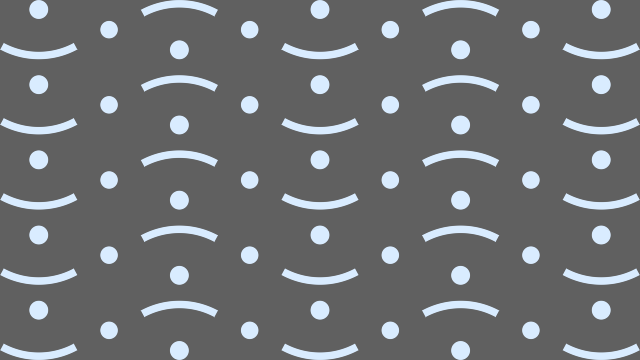
Reproduce this pattern procedurally as a Shadertoy shader.

```glsl
// Flat pattern of dots and shallow arcs in columns on a grey ground.
// One cell is folded over the plane; every other column is turned half a
// circle, and small dots sit on the borders between the columns.

// All lengths are fractions of the canvas height.
#define CELL_SIZE     vec2(0.3906, 0.2088)
#define DOT_HEIGHT    0.0560
#define DOT_RADIUS    0.0262
#define SMALL_RADIUS  0.0243
#define ARC_LOWEST   -0.0718
#define ARC_RADIUS    0.2150
#define ARC_ANGLE     0.4950
#define ARC_WIDTH     0.0208
#define GROUND_COLOR  vec3(0.378, 0.378, 0.378)
#define SHAPE_COLOR   vec3(0.850, 0.925, 1.000)

float circleDistance(vec2 p, float radius) {
    return length(p) - radius;
}

// Arc opening upwards around the origin, with ends cut along the radius.
float arcDistance(vec2 p, float radius, float halfAngle, float width) {
    float band = abs(length(p) - radius) - 0.5 * width;
    float ends = dot(vec2(abs(p.x), p.y), vec2(cos(halfAngle), sin(halfAngle)));
    return max(band, ends);
}

// Nearest shape within one cell centred on the origin.
float cellDistance(vec2 p) {
    float bigDot = circleDistance(p - vec2(0.0, DOT_HEIGHT), DOT_RADIUS);
    float smallDot = circleDistance(vec2(abs(p.x) - 0.5 * CELL_SIZE.x, p.y), SMALL_RADIUS);
    vec2 arcCenter = vec2(0.0, ARC_LOWEST + ARC_RADIUS);
    float arc = arcDistance(p - arcCenter, ARC_RADIUS, ARC_ANGLE, ARC_WIDTH);
    return min(arc, min(bigDot, smallDot));
}

void mainImage(out vec4 fragColor, in vec2 fragCoord) {
    vec2 p = (fragCoord - 0.5 * iResolution.xy) / iResolution.y;

    // Fold into one cell and turn the odd columns upside down
    vec2 cell = floor(p / CELL_SIZE + 0.5);
    vec2 local = p - cell * CELL_SIZE;
    if (mod(cell.x, 2.0) > 0.5) local = -local;

    // Blend across about one pixel at the edges
    float halfPixel = 0.6 / iResolution.y;
    float coverage = 1.0 - smoothstep(-halfPixel, halfPixel, cellDistance(local));
    fragColor = vec4(mix(GROUND_COLOR, SHAPE_COLOR, coverage), 1.0);
}
```
